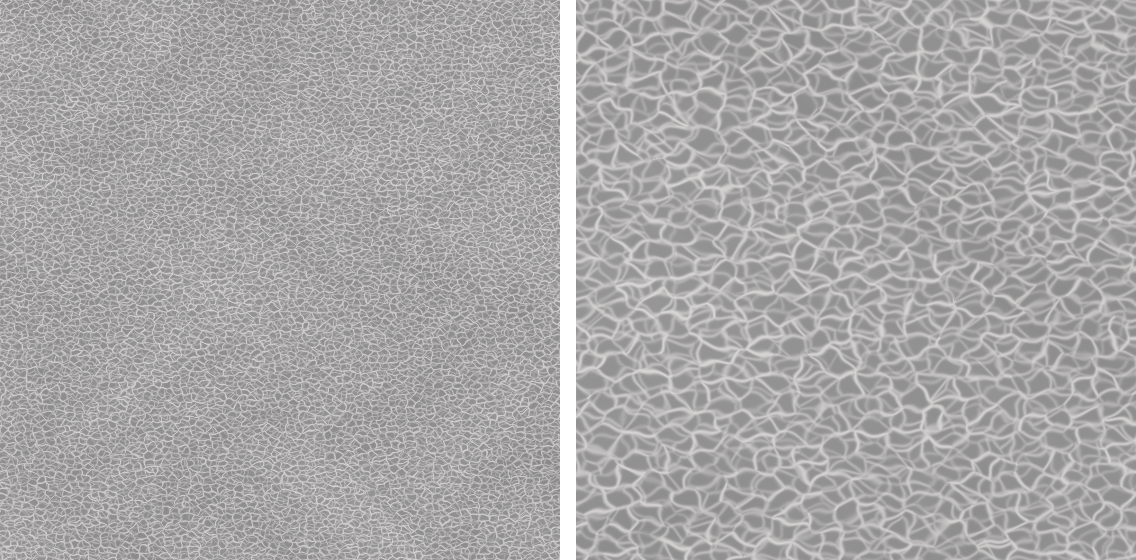
Left: the whole. Right: its middle third, enlarged.
Give the GLSL for this texture, as a three.js fragment shader.

```glsl
#define GROUND_COLOR vec3(0.565, 0.563, 0.564)
#define THREAD_COLOR vec3(0.835, 0.822, 0.822)
#define MAIN_CELLS vec2(62.0, 88.0)
#define FINE_CELLS vec2(71.0, 102.0)
#define THREAD_WIDTH 0.00125
#define FINE_STRENGTH 0.62
#define MIN_BRIGHTNESS 0.45
#define BEND 0.0011
#define BLOTCH_DEPTH 0.024

varying vec2 vUv;

vec2 hash2(vec2 p) {
  vec3 q = fract(p.xyx * vec3(0.1031, 0.1030, 0.0973));
  q += dot(q, q.yzx + 33.33);
  return fract((q.xx + q.yz) * q.zy);
}

// Cellular web: soft threads along cell borders, each with its own brightness
float threadWeb(vec2 uv, vec2 cells, float seed) {
  vec2 p = uv * cells;
  vec2 home = floor(p);
  vec2 local = p - home;
  vec2 nearCell = vec2(0.0);
  vec2 nearOffset = vec2(0.0);
  float nearest = 100.0;
  for (int y = -1; y <= 1; y++) {
    for (int x = -1; x <= 1; x++) {
      vec2 cell = vec2(float(x), float(y));
      vec2 offset = cell + hash2(home + cell + seed) - local;
      float d = dot(offset, offset);
      if (d < nearest) {
        nearest = d;
        nearCell = cell;
        nearOffset = offset;
      }
    }
  }

  // Border distance is brought back to canvas units for an even thread width
  float web = 0.0;
  for (int y = -2; y <= 2; y++) {
    for (int x = -2; x <= 2; x++) {
      vec2 cell = nearCell + vec2(float(x), float(y));
      vec2 offset = cell + hash2(home + cell + seed) - local;
      vec2 span = offset - nearOffset;
      if (dot(span, span) > 0.0001) {
        vec2 normal = normalize(span);
        float d = dot(0.5 * (offset + nearOffset), normal) / length(normal * cells);
        float edgeId = hash2(2.0 * home + cell + nearCell + seed).x;
        float brightness = mix(MIN_BRIGHTNESS, 1.0, edgeId);
        web = max(web, brightness * exp(-d * d / (THREAD_WIDTH * THREAD_WIDTH)));
      }
    }
  }
  return web;
}

// Broad cloudy shading from warped, turning sines, about -1 to 1
float blotches(vec2 uv) {
  vec2 p = uv * 9.0;
  float sum = 0.0;
  float weight = 0.5;
  for (int i = 0; i < 5; i++) {
    p += 0.8 * sin(p.yx * 1.3 + float(i) * 2.1);
    sum += weight * sin(p.x + 1.7) * sin(p.y + 0.6);
    p = mat2(0.8, 0.6, -0.6, 0.8) * p * 1.6;
    weight *= 0.75;
  }
  return sum;
}

void main() {
  // Slight waviness of the threads
  vec2 bent = vUv + BEND * sin(vUv.yx * vec2(410.0, 330.0) + 3.0 * sin(vUv * 97.0));

  float mainWeb = threadWeb(bent, MAIN_CELLS, 17.0);
  float fineWeb = FINE_STRENGTH * threadWeb(bent.xy + 0.37, FINE_CELLS, 203.0);
  float cover = 1.0 - (1.0 - mainWeb) * (1.0 - fineWeb);

  vec3 color = mix(GROUND_COLOR, THREAD_COLOR, cover);
  color += BLOTCH_DEPTH * blotches(vUv);
  gl_FragColor = vec4(color, 1.0);
}
```
